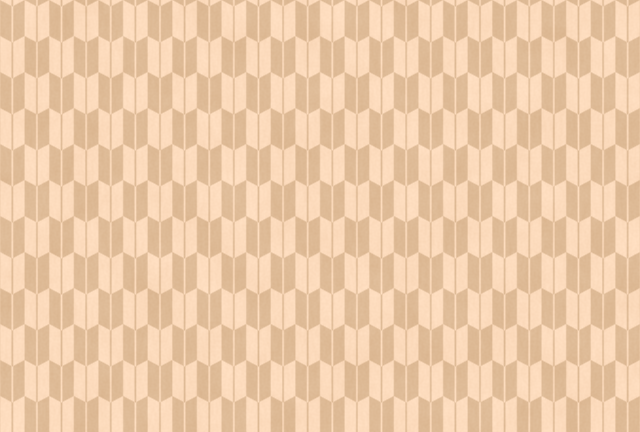
A Shadertoy shader for this pattern:

```glsl
vec2 gradientAt(vec2 cell) {
    vec3 q = fract(cell.xyx * vec3(0.1031, 0.1030, 0.0973));
    q += dot(q, q.yzx + 33.33);
    float angle = 6.2832 * fract((q.x + q.y) * q.z);
    return vec2(cos(angle), sin(angle));
}

// Gradient noise that wraps after a whole number of cells
float wrappedNoise(vec2 uv, vec2 period) {
    vec2 p = uv * period;
    vec2 i = floor(p), f = p - i;
    vec2 w = f * f * f * (f * (f * 6.0 - 15.0) + 10.0);
    vec2 e = vec2(0.0, 1.0);
    float a = dot(gradientAt(mod(i, period)), f);
    float b = dot(gradientAt(mod(i + e.yx, period)), f - e.yx);
    float c = dot(gradientAt(mod(i + e.xy, period)), f - e.xy);
    float d = dot(gradientAt(mod(i + e.yy, period)), f - e.yy);
    return mix(mix(a, b, w.x), mix(c, d, w.x), w.y);
}

// Triangle wave: positive over even cells, negative over odd ones
float alternate(float x) {
    return abs(mod(x - 0.5, 2.0) - 1.0) - 0.5;
}

float softSign(float dist, float softness) {
    return clamp(dist / softness, -1.0, 1.0);
}

void mainImage(out vec4 fragColor, in vec2 fragCoord) {
    vec2 uv = fragCoord / iResolution.xy;
    vec2 cells = vec2(26.0, 12.0);
    vec2 cellSize = vec2(iResolution.x / iResolution.y, 1.0) / cells;
    float softness = max(0.0018, 0.7 / iResolution.y);

    // Feather columns, with rows bent down into a V at each shaft
    vec2 p = vec2(uv.x, 1.0 - uv.y) * cells;
    float fromShaft = abs(fract(p.x) - 0.5);
    float bentRow = p.y - 0.18 * (1.0 - 2.0 * fromShaft);

    // Checkered feathers; the shaft swaps the two colours
    float column = softSign(alternate(p.x) * cellSize.x, softness);
    float row = softSign(alternate(bentRow) * cellSize.y * 0.885, softness);
    float shaft = softSign(fromShaft * cellSize.x - 0.0019, softness);
    float dark = 0.5 + 0.5 * column * row * shaft;
    vec3 color = mix(vec3(0.99, 0.86, 0.74), vec3(0.87, 0.73, 0.587), dark);

    // Paper mottling, fibres and grain
    float mottle = 0.0;
    float weight = 0.5;
    vec2 period = vec2(12.0, 8.0);
    for (int i = 0; i < 4; i++) {
        mottle += weight * wrappedNoise(uv, period);
        period *= 2.0;
        weight *= 0.65;
    }
    float fibres = wrappedNoise(uv, vec2(190.0, 32.0));
    float grain = wrappedNoise(uv, vec2(240.0, 160.0));
    float wear = 0.03 * mottle + 0.012 * fibres + 0.015 * grain;
    color += wear * vec3(0.7, 1.0, 1.25);

    fragColor = vec4(color, 1.0);
}
```
